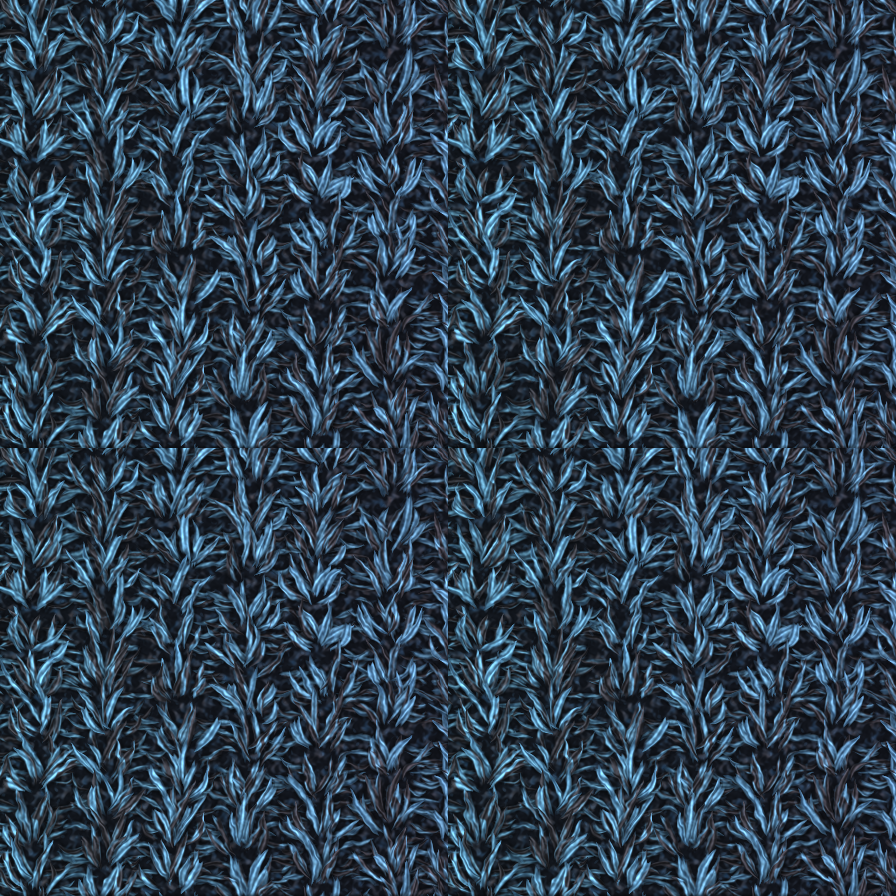
Reproduce this texture procedurally as a three.js fragment shader.

```glsl
// Chunky ribbed knit in heathered blue wool: a swatch laid 2 x 2 with visible seams.
// Each stitch is a V of ragged, fanned strands painted over dimmer side loops,
// with hashed jitter per strand and layered sines for the fibres.
#define TILES 2.0
#define COLS 6.3
#define ROWS 9.6
#define STRAND 0.074
#define JITTER 0.17
#define SOFT 0.040
#define FIBRE 95.0
#define PIT vec3(0.065, 0.080, 0.105)
#define NAVY vec3(0.15, 0.25, 0.35)
#define BROWN vec3(0.25, 0.255, 0.285)
#define BLUE vec3(0.25, 0.43, 0.58)
#define SKY vec3(0.50, 0.77, 0.92)

varying vec2 vUv;

float hash(vec2 p) {
  vec3 h = fract(vec3(p.xyx) * 0.1031);
  h += dot(h, h.yzx + 33.33);
  return fract((h.x + h.y) * h.z);
}

vec2 hash2(vec2 p) {
  return vec2(hash(p), hash(p + 47.3));
}

// Layered, warped sines: tangled loose fibres, roughly -1 to 1
float fuzz(vec2 p) {
  float sum = 0.0;
  float amp = 0.5;
  for (int n = 0; n < 4; n++) {
    p = mat2(0.74, 0.67, -0.67, 0.74) * p * 1.45 + 3.1;
    sum += amp * sin(p.x + 2.0 * sin(p.y * 0.6));
    amp *= 0.75;
  }
  return sum;
}

// Paints one bowed strand with ragged ends from a to b over col
void paintStrand(inout vec3 col, vec2 p, vec2 a, vec2 b, float width, float bow,
                 float seed, float light, float tangle) {
  vec2 axis = b - a;
  float len = length(axis);
  axis /= len;
  vec2 d = p - a;
  float u = dot(d, axis) / len;
  if (u < -0.15 || u > 1.15) return;
  float v = axis.x * d.y - axis.y * d.x - bow * max(4.0 * u * (1.0 - u), 0.0);
  u += 0.07 * sin(v * 75.0 + seed * 40.0);
  float arch = max(4.0 * u * (1.0 - u), 0.0);
  float edge = width * pow(arch, 0.4) + 0.012 * tangle * arch - abs(v);

  // Soft contact shadow, then the twisted yarn itself
  col *= 1.0 - 0.22 * smoothstep(-0.05, 0.01, edge) * smoothstep(0.0, 0.4, arch);
  float cover = smoothstep(0.0, SOFT, edge);
  if (cover <= 0.0) return;
  float twist = u * 4.0 + seed * 60.0 + 1.2 * sin(u * 6.0 + seed * 31.0) + 1.3 * tangle;
  float fine = 0.5 + 0.5 * sin(v * FIBRE + twist);
  float ply = 0.5 + 0.5 * sin(v * FIBRE * 0.43 - twist * 0.7);
  float blueness = smoothstep(0.32, 0.72, ply * 0.55 + fract(seed * 17.0) * 0.75);
  float shine = (0.65 * fine + 0.35 * ply) * (0.35 + 0.65 * arch);
  vec3 wool = mix(BROWN * (0.6 + 0.55 * fine), mix(BLUE, SKY, shine), blueness);
  float roundness = sqrt(clamp(1.0 - v * v / (width * width), 0.0, 1.0));
  wool *= light * (0.58 + 0.24 * roundness + 0.24 * fine);
  wool *= mix(0.74, 1.04, smoothstep(0.0, 0.4, u));
  col = mix(col, wool, cover);
}

void main() {
  vec2 tile = fract(vUv * TILES);
  vec2 p = tile * COLS;
  float rowH = COLS / ROWS;

  // Hand-made wander of the ribs, and the woolly pits behind them
  vec2 wander = vec2(sin(p.y * 2.1 + 1.7 * sin(p.x)), sin(p.x * 2.7 + p.y * 1.3));
  float tangle = fuzz(p * 9.0);
  vec2 w = p + 0.045 * wander + 0.012 * vec2(tangle, fuzz(p.yx * 8.0));
  float loose = fuzz(p * 13.0 + 2.0);
  vec3 col = mix(PIT, mix(NAVY, BROWN, 0.5 + 0.5 * tangle), smoothstep(-0.3, 1.2, loose));

  // Layer 0: side loops between ribs; layer 1: the V stitches
  for (int layer = 0; layer < 2; layer++) {
    float front = float(layer);
    for (int i = -1; i <= 1; i++) {
      float column = floor(w.x) + float(i);
      float phase = 0.5 * mod(column, 2.0) + 0.4 * hash(vec2(column, 9.0));
      float nearRow = floor(w.y / rowH - phase);
      for (int j = 1; j >= -1; j--) {
        float row = nearRow + float(j);
        vec2 cell = vec2(column, row) + 20.0;
        vec2 q = w - vec2(column + 0.5, (row + 0.5 + phase) * rowH);
        q -= (hash2(cell) - 0.5) * 0.12;
        if (abs(q.x) > 0.8) continue;
        for (int s = 0; s < 2; s++) {
          float side = float(s) * 2.0 - 1.0;
          vec2 m = vec2(q.x * side, q.y);
          float lean = hash(cell + side * 4.1) - 0.5;
          for (int n = 0; n < 4; n++) {
            float k = float(n);
            vec2 id = cell * 7.0 + vec2(k * 1.7 + front * 5.3, side * 2.9);
            float seed = hash(id);
            vec2 a = mix(vec2(0.20, -0.30 + 0.14 * k),
                         vec2(-0.01 + 0.045 * k, -0.27 - 0.04 * k), front);
            vec2 b = mix(vec2(0.57, -0.20 + 0.12 * k),
                         vec2(0.17 + 0.085 * k, 0.34 - 0.11 * k), front);
            a += (hash2(id + 3.1) - 0.5) * JITTER;
            b += (hash2(id + 8.7) - 0.5) * JITTER * 1.5 + vec2(0.10, -0.12) * lean * front;
            float width = STRAND * mix(0.72, 0.75 + 0.4 * seed, front);
            float bow = (hash(id + 5.9) - 0.6) * 0.17;
            float light = mix(0.72, 0.90 + 0.20 * hash(id + 1.3), front);
            paintStrand(col, m, a, b, width, bow, seed, light, tangle);
          }
        }
      }
    }
  }

  // Stray fibres, a faint violet drift across the swatch, and the seam
  col *= 1.0 + 0.15 * fuzz(p * 19.0 + 7.0);
  col += BLUE * 0.16 * smoothstep(0.6, 1.2, fuzz(p.yx * 15.0));
  col *= mix(vec3(1.0, 1.03, 1.02), vec3(1.03, 0.96, 1.0), tile.x);
  col *= mix(0.65, 1.0, smoothstep(0.0, 0.008, tile.y));
  gl_FragColor = vec4(clamp(col, 0.0, 1.0), 1.0);
}
```
